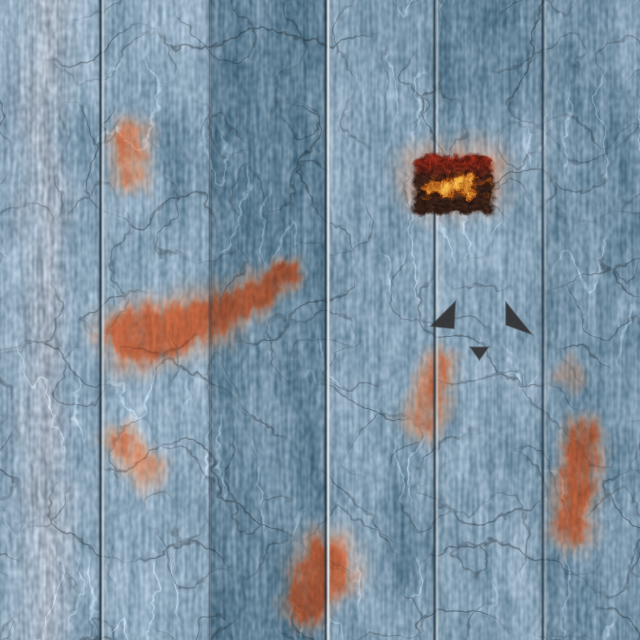
This texture is drawn by a WebGL 1 fragment shader. Its source:

```glsl
precision highp float;
// Weathered blue planks with rust stains, a glowing ember patch and dark chips.
uniform vec2 u_resolution;
#define DARK_PAINT vec3(0.25, 0.385, 0.47)
#define LIGHT_PAINT vec3(0.65, 0.74, 0.815)
#define RUST_PALE vec3(0.79, 0.63, 0.54)
#define RUST_DEEP vec3(0.72, 0.36, 0.22)
#define GRAIN 0.50
#define MOTTLE 0.46
#define CRACK_DEPTH 0.27
#define CRACK_WIDTH 0.0028
#define EMBER_CENTER vec2(0.709, 0.714)
#define EMBER_HALF vec2(0.065, 0.050)

vec2 hashGradient(vec2 c) {
  float a = 6.2832 * fract(sin(dot(c, vec2(127.1, 311.7))) * 43758.5);
  return vec2(cos(a), sin(a));
}
float noise(vec2 p) {
  vec2 i = floor(p), f = p - i, e = vec2(1, 0);
  vec2 u = f * f * f * (f * (f * 6.0 - 15.0) + 10.0);
  float a = dot(hashGradient(i), f), b = dot(hashGradient(i + e), f - e);
  float c = dot(hashGradient(i + e.yx), f - e.yx), d = dot(hashGradient(i + 1.0), f - 1.0);
  return mix(mix(a, b, u.x), mix(c, d, u.x), u.y);
}
float fbm(vec2 p) {
  float sum = 0.0, amp = 0.6;
  for (int i = 0; i < 4; i++) {
    sum += amp * noise(p);
    p = p * 2.03 + 17.3;
    amp *= 0.55;
  }
  return sum;
}
float blob(vec2 p, vec2 center, vec2 radius) {
  vec2 q = (p - center) / radius;
  return exp(-dot(q, q));
}
// Soft tapered stain running from a to b
float stain(vec2 p, vec2 a, vec2 b, float ra, float rb) {
  vec2 ab = b - a;
  float h = clamp(dot(p - a, ab) / dot(ab, ab), 0.0, 1.0);
  return 1.0 - smoothstep(0.2, 1.45, length(p - a - ab * h) / mix(ra, rb, h));
}
// Dark groove with a pale bevel on its right side
vec3 seam(vec3 col, float x, float pos, float groove, float bevel) {
  float d = x - pos, soft = 0.0016 + 0.4 / u_resolution.x;
  col *= 1.0 - 0.14 * groove * exp(-abs(d) / 0.006);
  col = mix(col, vec3(0.12, 0.19, 0.25), groove * exp(-pow((d + 0.002) / soft, 2.0)));
  return mix(col, vec3(0.87, 0.89, 0.90), bevel * exp(-pow((d - 0.002) / soft, 2.0)));
}
float edge(vec2 p, vec2 a, vec2 b) {
  vec2 e = normalize(b - a);
  return e.x * (p.y - a.y) - e.y * (p.x - a.x);
}
// Coverage of a triangle with clockwise corners
float chip(vec2 p, vec2 a, vec2 b, vec2 c) {
  float d = max(edge(p, a, b), max(edge(p, b, c), edge(p, c, a)));
  return 1.0 - smoothstep(-0.002, 0.002, d);
}
// Thin line of even width along a zero contour
float crack(vec2 p, vec2 freq) {
  vec2 q = p * freq;
  float n = noise(q);
  vec2 g = vec2(noise(q + vec2(0.02, 0)) - n, noise(q + vec2(0, 0.02)) - n) / 0.02;
  return 1.0 - smoothstep(0.0, CRACK_WIDTH, abs(n) / (length(g * freq) + 1.5));
}
float plankTone(vec2 p) {
  float t = mix(0.76, 0.34, step(0.330, p.x));
  t = mix(t, 0.68, step(0.510, p.x));
  t = mix(t, 0.70 - 0.38 * smoothstep(0.74, 0.92, p.y), step(0.681, p.x));
  t = mix(t, 0.52, step(0.849, p.x));
  t += 0.26 * blob(p, vec2(0.40, 0.36), vec2(0.05, 0.14));
  t -= 0.30 * blob(p, vec2(0.62, 0.19), vec2(0.025, 0.15));
  return t - 0.25 * blob(p, vec2(0.27, 0.76), vec2(0.04, 0.08));
}
vec3 planks(vec2 p, float fibre) {
  float fleck = noise(p * vec2(150.0, 90.0)) + 0.6 * noise(p * vec2(85.0, 45.0) + 5.0);
  float mottle = fbm(p * vec2(13.0, 6.0) + 3.7);
  float tone = plankTone(p) + GRAIN * (0.6 * fibre + 0.55 * fleck) + MOTTLE * mottle;
  vec3 col = mix(DARK_PAINT, LIGHT_PAINT, clamp(tone, -0.3, 1.25));
  float worn = exp(-pow((p.x - 0.068 - 0.05 * mottle) / 0.036, 2.0));
  col = mix(col, vec3(0.68, 0.69, 0.73) + 0.16 * (fibre + fleck), 0.6 * worn);
  vec2 w = p + 0.03 * vec2(fbm(p * 16.0), fbm(p * 16.0 + 40.0));
  float lines = max(crack(w, vec2(6.0, 7.5)), 0.75 * crack(w + 3.0, vec2(11.0, 10.0)));
  float broken = smoothstep(-0.3, 0.2, noise(p * 9.0 + 21.0));
  float scratch = crack(w + 7.0, vec2(17.0, 5.0)) * smoothstep(0.0, 0.3, noise(p * 7.0));
  return col * (1.0 - CRACK_DEPTH * lines * broken) + 0.12 * scratch;
}
vec3 addRust(vec3 col, vec2 p, float fibre) {
  vec2 q = p + 0.024 * vec2(fbm(p * 19.0), fbm(p * vec2(40.0, 12.0) + 9.0));
  float deep = stain(q, vec2(0.208, 0.472), vec2(0.335, 0.505), 0.058, 0.052);
  deep = max(deep, stain(q, vec2(0.335, 0.503), vec2(0.447, 0.572), 0.050, 0.028));
  deep = max(deep, stain(q, vec2(0.475, 0.055), vec2(0.510, 0.115), 0.040, 0.058));
  deep = max(deep, 0.9 * stain(q, vec2(0.892, 0.170), vec2(0.912, 0.325), 0.038, 0.033));
  float pale = stain(q, vec2(0.203, 0.725), vec2(0.206, 0.785), 0.030, 0.035);
  pale = max(pale, stain(q, vec2(0.188, 0.312), vec2(0.230, 0.265), 0.032, 0.035));
  pale = max(pale, stain(q, vec2(0.665, 0.350), vec2(0.688, 0.430), 0.038, 0.031));
  pale = max(pale, 0.6 * stain(q, vec2(0.884, 0.414), vec2(0.890, 0.418), 0.026, 0.026));
  pale = max(pale, 0.9 * stain(q, vec2(0.680, 0.720), vec2(0.742, 0.725), 0.060, 0.060));
  float wear = 0.45 * fbm(p * 24.0) + 0.25 * fibre;
  float core = smoothstep(0.3, 1.05, max(deep, 0.6 * pale) + wear);
  float amount = clamp(max(deep, 0.85 * pale) * (1.15 + wear), 0.0, 0.95);
  float light = 0.32 + 1.05 * dot(col, vec3(0.3, 0.5, 0.2));
  return mix(col, mix(RUST_PALE, RUST_DEEP, core) * light, amount);
}
// Scalloped crust above glowing coals, charred underneath
vec3 addEmber(vec3 col, vec2 p) {
  vec2 q = (p - EMBER_CENTER) / EMBER_HALF + 0.22 * vec2(fbm(p * 50.0), fbm(p * 50.0 + 8.0));
  float top = 0.78 + 0.16 * abs(sin(q.x * 3.0)) - 0.25 * pow(abs(q.x), 4.0);
  float mask = (1.0 - smoothstep(0.86, 1.06, abs(q.x)))
             * (1.0 - smoothstep(top - 0.1, top + 0.1, q.y)) * smoothstep(-1.05, -0.9, q.y);
  float heat = blob(q, vec2(0.0, -0.12), vec2(1.0, 0.52)) + 0.8 * fbm(q * vec2(4.0, 2.5));
  vec3 crust = mix(vec3(0.20, 0.12, 0.09), vec3(0.46, 0.14, 0.09), smoothstep(0.0, 0.7, q.y));
  vec3 glow = mix(vec3(0.62, 0.28, 0.06), vec3(0.98, 0.76, 0.32), smoothstep(0.6, 1.2, heat));
  return mix(col, mix(crust * (1.0 + fbm(q * 6.0)), glow, smoothstep(0.45, 0.8, heat)), mask);
}
void main() {
  vec2 p = gl_FragCoord.xy / u_resolution;
  float fibre = noise(p * vec2(190.0, 16.0)) + 0.8 * noise(p * vec2(75.0, 5.0));
  vec3 col = addRust(planks(p, fibre), p, fibre);
  col = seam(col, p.x, 0.159, 0.85, 0.65);
  col = seam(col, p.x, 0.330, 0.45, 0.0);
  col = seam(col, p.x, 0.511, 0.80, 0.95);
  col = seam(col, p.x, 0.681, 0.75, 0.55);
  col = seam(col, p.x, 0.850, 0.70, 0.35);
  col = addEmber(col, p);
  float chips = chip(p, vec2(0.712, 0.530), vec2(0.710, 0.486), vec2(0.672, 0.490));
  chips = max(chips, chip(p, vec2(0.790, 0.529), vec2(0.832, 0.477), vec2(0.790, 0.492)));
  chips = max(chips, chip(p, vec2(0.734, 0.458), vec2(0.764, 0.458), vec2(0.749, 0.437)));
  gl_FragColor = vec4(mix(col, vec3(0.20, 0.20, 0.21), 0.95 * chips), 1.0);
}
```
